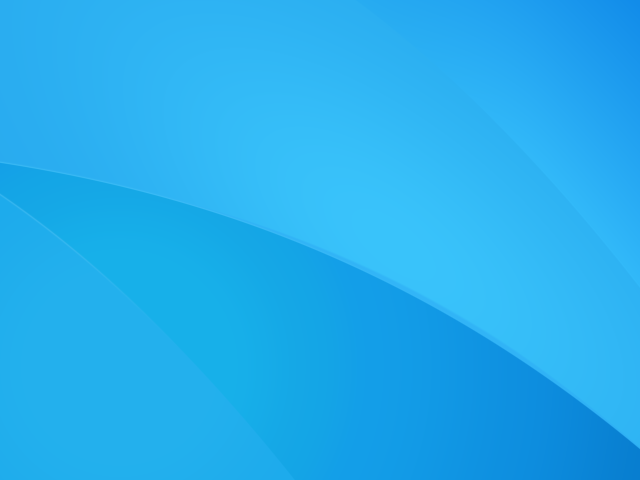
This background is drawn by a Shadertoy shader. Its source:

```glsl
// Overlapping curved sheets of sky blue with soft glows and thin lit rims.

// Signed distance to the falling curve y = top - x * (k.x + k.y x + k.z x^2), positive above.
float curveDistance(vec2 p, float top, vec3 k) {
    float drop = p.x * (k.x + p.x * (k.y + p.x * k.z));
    float slope = k.x + p.x * (2.0 * k.y + 3.0 * p.x * k.z);
    return (p.y - top + drop) / sqrt(1.0 + slope * slope);
}

// Broad upper sheet: an elongated diagonal glow.
vec3 upperSheet(vec2 p) {
    vec2 q = p - vec2(0.82, 0.49);
    vec2 glowAxes = vec2(dot(q, vec2(0.78, -0.62)) / 0.70, dot(q, vec2(0.62, 0.78)) / 0.30);
    return mix(vec3(0.155, 0.665, 0.935), vec3(0.225, 0.765, 0.982), exp(-dot(glowAxes, glowAxes)));
}

// Corner sheet: bright along its curve, deeper toward the corner.
vec3 cornerSheet(vec2 p, float d) {
    vec3 bright = mix(vec3(0.155, 0.675, 0.945), vec3(0.195, 0.725, 0.975), smoothstep(0.75, 1.15, p.x));
    return mix(bright, vec3(0.07, 0.55, 0.915), clamp(d / 0.36, 0.0, 1.0));
}

// Lower sheet: rings from cyan through azure to deep blue.
vec3 lowerSheet(float r) {
    vec3 color = mix(vec3(0.09, 0.69, 0.915), vec3(0.08, 0.65, 0.90), smoothstep(0.22, 0.42, r));
    color = mix(color, vec3(0.075, 0.62, 0.91), smoothstep(0.40, 0.53, r));
    color = mix(color, vec3(0.05, 0.55, 0.87), smoothstep(0.50, 0.95, r));
    return mix(color, vec3(0.03, 0.49, 0.81), smoothstep(0.85, 1.15, r));
}

void mainImage(out vec4 fragColor, in vec2 fragCoord) {
    vec2 p = fragCoord / iResolution.y;
    float aa = 0.8 / iResolution.y;

    float ridge = curveDistance(p, 0.661, vec3(0.155, 0.15, 0.052));
    float corner = curveDistance(p - vec2(0.741, 0.0), 1.0, vec3(0.74, 0.46, 0.0));
    float fan = curveDistance(p, 0.595, vec3(0.68, 0.47, 0.0));

    // Upper sheet and the corner sheet resting on it
    vec3 upper = upperSheet(p);
    upper = mix(upper, cornerSheet(p, corner), smoothstep(-aa, aa, corner));

    // Rim above the ridge: a wider blue band on the right, a thin light on the left
    float bandWidth = 0.003 + 0.009 * smoothstep(0.3, 0.9, p.x) * (1.0 - smoothstep(1.0, 1.33, p.x));
    float band = 1.0 - smoothstep(bandWidth * 0.6, bandWidth + aa, ridge);
    upper = mix(upper, vec3(0.18, 0.68, 0.96), 0.65 * band * smoothstep(0.2, 0.6, p.x));
    float glint = exp(-pow(ridge / 0.0025, 2.0)) * (1.0 - smoothstep(0.3, 1.1, p.x));
    upper = mix(upper, vec3(0.27, 0.76, 0.97), 0.7 * glint);

    // Lower sheet with the pale fan in its left corner
    float r = length(p - vec2(0.25, 0.236));
    vec3 lower = lowerSheet(r);
    vec3 fanColor = mix(vec3(0.14, 0.692, 0.93), vec3(0.115, 0.67, 0.925), smoothstep(0.15, 0.45, r));
    lower = mix(lower, fanColor, 0.95 * (1.0 - smoothstep(-aa, aa, fan)));
    float fanLine = exp(-pow(fan / 0.0018, 2.0)) * (1.0 - smoothstep(0.1, 0.4, p.x));
    lower = mix(lower, vec3(0.27, 0.74, 0.95), 0.6 * fanLine);

    fragColor = vec4(mix(lower, upper, smoothstep(-aa, aa, ridge)), 1.0);
}
```
